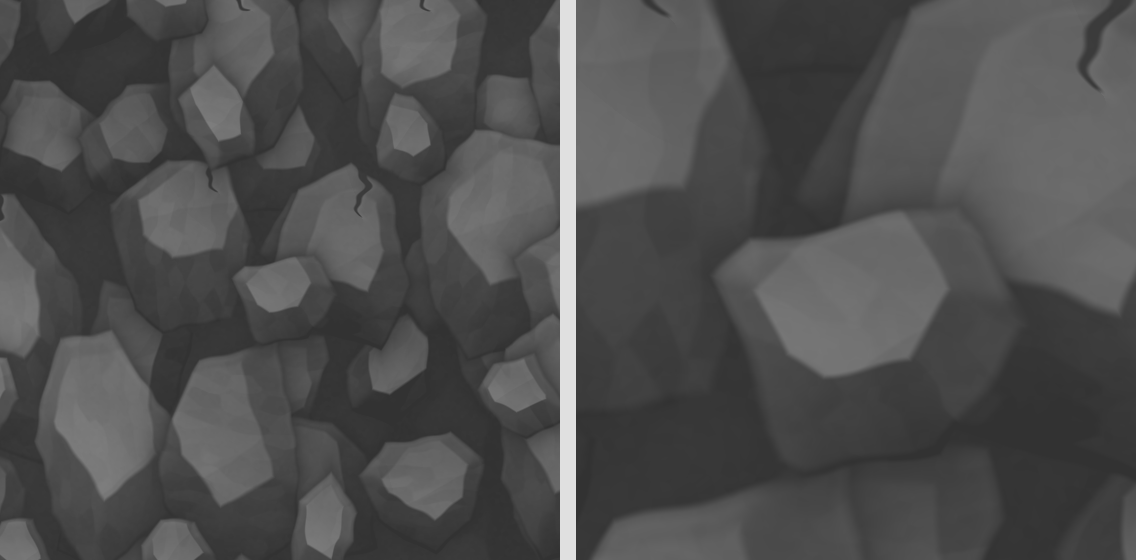
Left: the whole. Right: its middle third, enlarged.
Reproduce this texture procedurally as a Shadertoy shader.

```glsl
float hash(vec2 p) {
    return fract(sin(dot(p, vec2(127.1, 311.7))) * 43758.545);
}

// Cellular noise: soft-edged patches of random tone
float patches(vec2 p) {
    vec2 cell = floor(p);
    float sum = 0.0, total = 0.0;
    for (int j = -1; j <= 1; j++)
    for (int i = -1; i <= 1; i++) {
        vec2 id = cell + vec2(i, j);
        vec2 v = id + vec2(hash(id), hash(id + 7.3)) - p;
        float w = exp(-22.0 * dot(v, v)) + 1e-6;
        sum += w * hash(id + 3.1);
        total += w;
    }
    return sum / total;
}

vec2 turn(vec2 p, float a) {
    return mat2(cos(a), -sin(a), sin(a), cos(a)) * p;
}

// Faceted boulder: x is the outline distance, y is the tone
vec2 boulder(vec2 q, float seed) {
    float outline = -9.0, cap = -9.0, sideSum = 0.0, total = 0.0;
    for (int i = 0; i < 7; i++) {
        float r1 = hash(vec2(seed, float(i)));
        float r2 = hash(vec2(float(i) + 5.0, seed));
        float a = (float(i) + 0.75 * r1) * 0.8976 + seed;
        vec2 n = vec2(cos(a), sin(a));
        outline = max(outline, dot(q, n) - mix(0.78, 1.08, r2));
        float edge = dot(q - vec2(0.0, 0.27), n) - mix(0.48, 0.7, r1);
        cap = max(cap, edge);
        float w = exp(28.0 * clamp(edge, -2.0, 2.0));
        float light = 0.5 + 0.5 * dot(n, vec2(-0.35, 0.93));
        sideSum += w * (mix(0.255, 0.365, light) + 0.035 * (r2 - 0.5));
        total += w;
    }
    float side = sideSum / total - 0.035 * smoothstep(-0.2, -1.0, q.y);
    float top = 0.405 + 0.045 * smoothstep(0.7, -0.2, q.y + 0.3 * q.x)
              - 0.02 * smoothstep(0.0, 0.04, q.x * 0.5 - q.y + 0.3 * sin(seed));
    return vec2(outline, mix(top, side, smoothstep(-0.035, 0.025, cap)));
}

// Jagged tapering crack with a pale rim
float crack(float tone, vec2 p) {
    p.x += 0.006 * sin(p.y * 90.0) + 0.003 * sin(p.y * 210.0);
    float t = clamp(p.y / 0.085, 0.0, 1.0);
    float d = length(p - vec2(0.0, t * 0.085)) - mix(0.002, 0.0085, t);
    tone += 0.03 * smoothstep(0.012, 0.0, d) * step(0.0, p.x);
    return mix(tone, 0.225, smoothstep(0.003, -0.002, d));
}

// Paints a staggered grid of boulders, upper rows first
float paintLayer(float tone, vec2 p, vec2 grid, vec2 size, float density, float shift, float salt) {
    vec2 base = floor(p / grid);
    for (int j = 2; j >= -2; j--)
    for (int i = -2; i <= 2; i++) {
        vec2 id = base + vec2(i, j);
        float seed = hash(id + salt) * 40.0;
        if (hash(id + salt + 9.2) > density) continue;
        vec2 jitter = vec2(hash(id + salt + 1.7), hash(id + salt + 4.9)) - 0.5;
        vec2 center = (id + 0.5 + 0.45 * jitter) * grid;
        center.x += (mod(id.y, 2.0) - 0.5) * 0.45 * grid.x;
        vec2 halfSize = size * mix(vec2(0.76), vec2(1.15),
            vec2(hash(id + salt + 2.2), hash(id + salt + 6.6)));
        vec2 local = turn(p - center, 0.85 * (hash(id + salt + 8.4) - 0.5));
        vec2 q = local / halfSize;
        if (dot(q, q) > 4.5) continue;

        vec2 rock = boulder(q, seed);
        float d = rock.x * min(halfSize.x, halfSize.y);
        float face = rock.y + shift + 0.045 * (hash(id + salt + 5.5) - 0.5);
        // Brush strokes, worn rim and occasional crack
        face += 0.034 * (patches(turn(p, seed) * vec2(19.0, 42.0) + seed) - 0.5);
        face += 0.014 * smoothstep(-0.014, -0.004, d) * smoothstep(-0.1, 0.5, q.y);
        face -= 0.04 * smoothstep(-0.007, 0.0, d);
        if (size.y > 0.18 && hash(id + salt + 3.8) < 0.45)
            face = crack(face, turn(local - halfSize * vec2(0.2, 0.55), 0.6 * sin(seed)));

        // Contact shadow, then the stone itself
        tone = mix(tone, 0.205, 0.65 * exp(-max(d, 0.0) * 48.0));
        tone = mix(tone, face, smoothstep(0.0025, -0.0025, d));
    }
    return tone;
}

void mainImage(out vec4 fragColor, in vec2 fragCoord) {
    vec2 uv = fragCoord / iResolution.y;
    // Hand-drawn wobble of all contours
    vec2 p = uv + 0.005 * sin(uv.yx * 23.0 + vec2(1.0, 4.0))
                + 0.0016 * sin(uv.yx * 87.0 + 3.0 * sin(uv * 31.0));
    p += vec2(3.13, 5.07);

    float tone = 0.205 + 0.05 * patches(p * vec2(11.0, 7.0));
    tone = paintLayer(tone, p, vec2(0.21, 0.22), vec2(0.1, 0.125), 0.9, -0.03, 11.0);
    tone = paintLayer(tone, p, vec2(0.29, 0.36), vec2(0.135, 0.205), 0.92, 0.0, 23.0);
    tone = paintLayer(tone, p, vec2(0.25, 0.26), vec2(0.075, 0.088), 0.5, 0.01, 37.0);

    // Broad light and fine paint grain
    tone += 0.012 * sin(uv.x * 5.0 + 1.0) * sin(uv.y * 6.0);
    tone += 0.008 * (patches(uv * 130.0) - 0.5);
    fragColor = vec4(vec3(clamp(tone, 0.195, 0.49)), 1.0);
}
```
